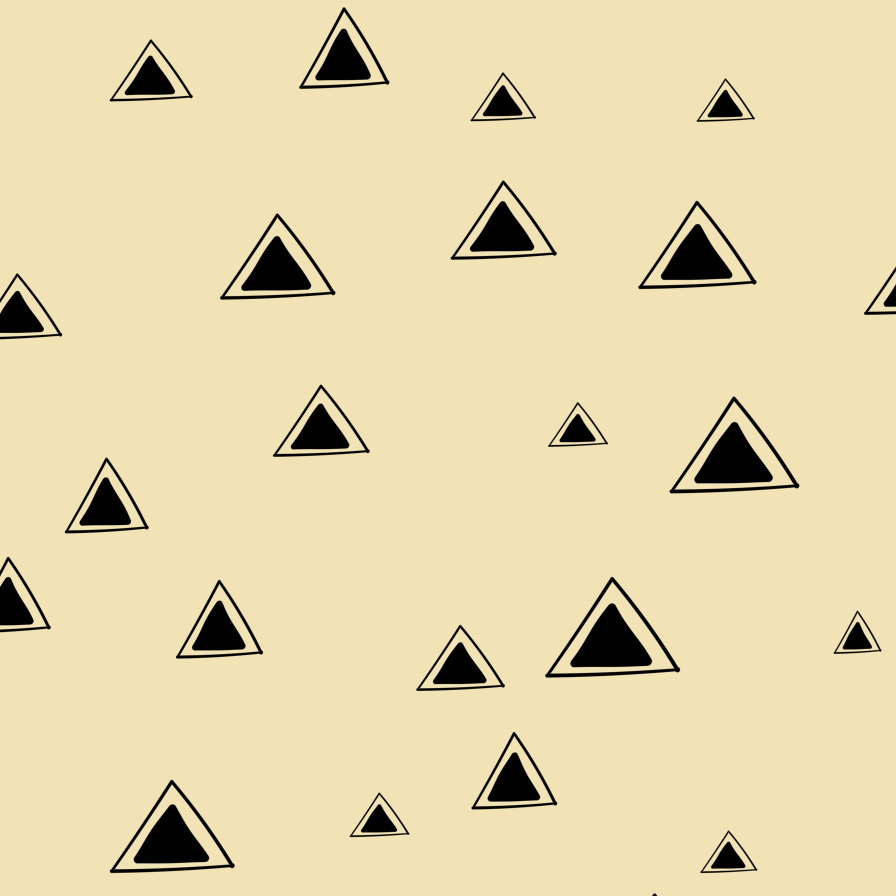
Give the GLSL for this pattern, as a WebGL 2 fragment shader.

```glsl
#version 300 es
precision highp float;
// Hand-inked black triangles in thin outlines, scattered on cream paper.

uniform vec2 u_resolution;
out vec4 fragColor;

float hash(vec2 p) {
    return fract(sin(dot(p, vec2(127.1, 311.7))) * 43758.5453);
}

// Pen stroke from a to b: bowed sideways, half-width going from w.x to w.y.
float stroke(vec2 p, vec2 a, vec2 b, float bow, vec2 w) {
    vec2 ab = b - a;
    float t = clamp(dot(p - a, ab) / dot(ab, ab), 0.0, 1.0);
    vec2 normal = normalize(vec2(-ab.y, ab.x));
    vec2 onCurve = a + ab * t + normal * bow * 4.0 * t * (1.0 - t);
    return length(p - onCurve) - mix(w.x, w.y, t);
}

// Distance to edge ab in x, and the side of the edge in y.
vec2 edge(vec2 p, vec2 a, vec2 b) {
    vec2 ab = b - a, ap = p - a;
    vec2 off = ap - ab * clamp(dot(ap, ab) / dot(ab, ab), 0.0, 1.0);
    return vec2(length(off), ab.x * ap.y - ab.y * ap.x);
}

// Signed distance to a triangle with counterclockwise corners.
float triangle(vec2 p, vec2 a, vec2 b, vec2 c) {
    vec2 d = min(min(edge(p, a, b), edge(p, b, c)), edge(p, c, a));
    return -d.x * sign(d.y);
}

// One drawn triangle of unit height, centred on the origin.
float inkedTriangle(vec2 p, float stretch, float seed) {
    vec2 k = vec2(stretch, 1.0);
    vec2 apex = vec2(0.01, 0.49);
    vec2 left = vec2(-0.53, -0.49) * k;
    vec2 right = vec2(0.55, -0.43) * k;

    // Outline with a small blot where the pen stops
    float d = stroke(p, left, apex, -0.006, vec2(0.015, 0.018));
    d = min(d, stroke(p, apex, right, 0.022, vec2(0.018, 0.020)));
    d = min(d, stroke(p, left, right, -0.012, vec2(0.020, 0.015)));
    d = min(d, length(p - right) - 0.027);

    // Solid core with rounded corners and slightly uneven sides
    vec2 q = p + vec2(0.010, 0.003) * sin(p.yx * vec2(10.0, 8.0) + seed * 2.0);
    float core = triangle(q, vec2(-0.305, -0.365) * k,
                          vec2(0.30, -0.35) * k, vec2(0.01, 0.20)) - 0.043;
    return min(d, core);
}

void main() {
    vec2 uv = gl_FragCoord.xy / u_resolution.y;
    float pixel = 1.0 / u_resolution.y;
    float ink = 0.0;

    // Staggered, jittered grid: check the neighbouring cells
    for (int j = -1; j <= 1; j++) {
        float row = floor(uv.y * 5.0) + float(j);
        float shift = 0.5 * mod(row, 2.0);
        for (int i = -1; i <= 1; i++) {
            vec2 cell = vec2(floor(uv.x * 4.0 - shift) + float(i), row);
            vec2 jitter = vec2(hash(cell + 3.1), hash(cell + 17.7)) - 0.5;
            vec2 centre = (cell + vec2(0.5 + shift, 0.5) + jitter * vec2(0.55, 0.6))
                        / vec2(4.0, 5.0);

            float height = mix(0.046, 0.115, pow(hash(cell + 41.3), 1.8));
            float stretch = hash(cell + 59.9) < 0.55 ? 1.0 : 1.22;
            float d = height * inkedTriangle((uv - centre) / height, stretch,
                                             hash(cell + 73.5));
            ink = max(ink, 1.0 - smoothstep(-0.75 * pixel, 0.75 * pixel, d));
        }
    }

    vec3 paper = vec3(0.945, 0.89, 0.71);
    vec3 black = vec3(0.004);
    fragColor = vec4(mix(paper, black, ink), 1.0);
}
```
